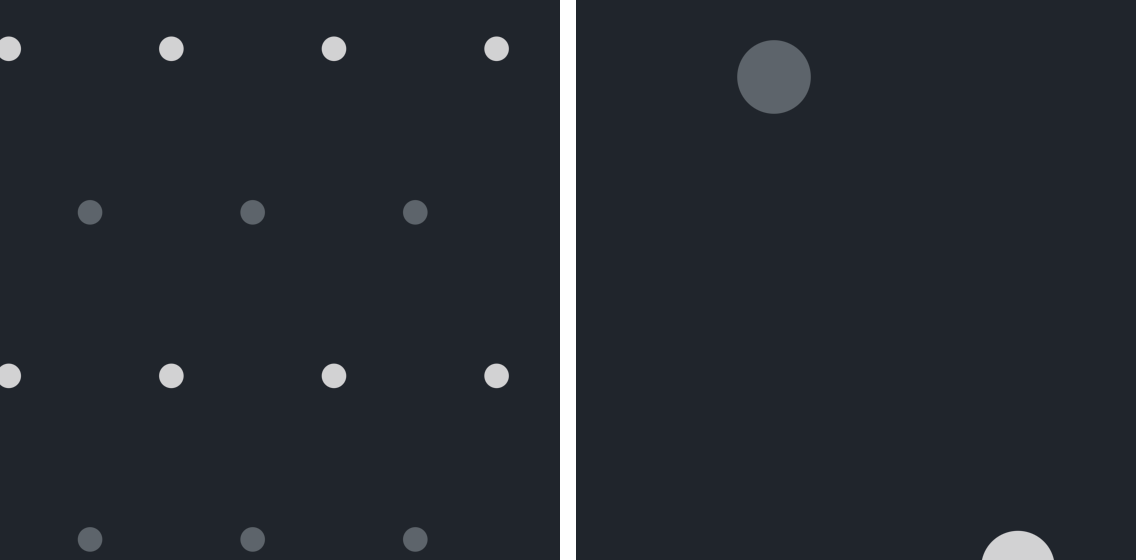
Left: the whole. Right: its middle third, enlarged.
Give the GLSL for this pattern, as a WebGL 1 fragment shader.

```glsl
precision highp float;
// Sparse staggered polka dots: pale rows alternating with grey rows on dark slate.
uniform vec2 u_resolution;

#define PITCH vec2(0.2904, 0.5841)
#define PALE_ORIGIN vec2(0.0156, 0.3288)
#define DOT_RADIUS 0.0219
#define SLATE vec3(0.127, 0.145, 0.172)
#define PALE vec3(0.824, 0.822, 0.828)
#define GREY vec3(0.365, 0.393, 0.418)

// Signed distance to the nearest dot of a lattice passing through origin.
float dotLattice(vec2 p, vec2 origin) {
  vec2 cell = (fract((p - origin) / PITCH + 0.5) - 0.5) * PITCH;
  return length(cell) - DOT_RADIUS;
}

// Antialiased coverage of a signed distance.
float coverage(float dist, float pixel) {
  return 1.0 - smoothstep(-0.75 * pixel, 0.75 * pixel, dist);
}

void main() {
  float pixel = 1.0 / min(u_resolution.x, u_resolution.y);
  vec2 p = gl_FragCoord.xy * pixel;

  // The grey lattice sits half a pitch away on both axes.
  float pale = coverage(dotLattice(p, PALE_ORIGIN), pixel);
  float grey = coverage(dotLattice(p, PALE_ORIGIN + 0.5 * PITCH), pixel);

  vec3 color = mix(SLATE, GREY, grey);
  color = mix(color, PALE, pale);
  gl_FragColor = vec4(color, 1.0);
}
```
